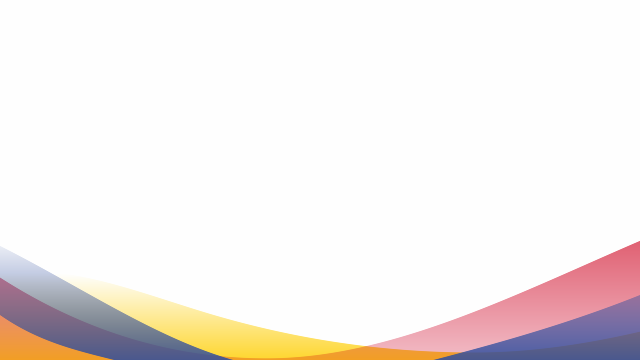
Write a Shadertoy shader that draws this background.

```glsl
#define PAPER vec3(0.998)
#define YELLOW vec3(1.0, 0.84, 0.18)
#define RED_HIGH vec3(0.88, 0.38, 0.45)
#define RED_LOW vec3(0.95, 0.74, 0.78)
#define BLUE vec3(0.19, 0.305, 0.62)
#define BLUE_ALPHA_HIGH 0.10
#define BLUE_ALPHA_LOW 0.87
#define YELLOW_TOP 0.241
#define RED_TOP 0.331
#define BLUE_TOP 0.317

// Hermite curve between two nodes (x, height, slope), straight beyond them
float curve(float x, vec3 a, vec3 b) {
    float width = b.x - a.x;
    float t = clamp((x - a.x) / width, 0.0, 1.0);
    float s = 1.0 - t;
    float height = mix(a.y, b.y, t * t * (3.0 - 2.0 * t))
                 + width * t * s * (a.z * s - b.z * t);
    return height + a.z * min(x - a.x, 0.0) + b.z * max(x - b.x, 0.0);
}

float redEdge(float x) {
    vec3 valley = vec3(0.4167, 0.0046, 0.0);
    return x < valley.x ? curve(x, vec3(0.0, 0.2292, -1.138), valley)
                        : curve(x, valley, vec3(1.0, 0.331, 0.764));
}

float yellowEdge(float x) {
    vec3 bend = vec3(0.3255, 0.1296, -0.533);
    vec3 valley = vec3(0.7422, 0.0208, 0.0);
    if (x < bend.x) return curve(x, vec3(0.0977, 0.2407, -0.249), bend);
    if (x < valley.x) return curve(x, bend, valley);
    return curve(x, valley, vec3(1.0, 0.0787, 0.409));
}

// Smooth coverage of the area under an edge
float below(float y, float edge) {
    float halfPixel = 0.6 / iResolution.y;
    return smoothstep(-halfPixel, halfPixel, edge - y);
}

void mainImage(out vec4 fragColor, in vec2 fragCoord) {
    vec2 p = fragCoord / iResolution.xy;
    vec3 color = PAPER;

    // Yellow wave, fading out upwards
    vec3 yellow = mix(YELLOW, vec3(1.0), clamp(p.y / YELLOW_TOP, 0.0, 1.0));
    color *= mix(vec3(1.0), yellow, below(p.y, yellowEdge(p.x)));

    // Red wave, tinting what lies beneath
    vec3 red = mix(RED_LOW, RED_HIGH, clamp(p.y / RED_TOP, 0.0, 1.0));
    color *= mix(vec3(1.0), red, below(p.y, redEdge(p.x)));

    // Blue ribbon on the left and blue rise on the right
    float ribbonTop = curve(p.x, vec3(0.0, 0.317, -0.889), vec3(0.3646, 0.0, -0.498));
    float ribbonBase = curve(p.x, vec3(0.0, 0.125, -1.244), vec3(0.1784, 0.0, -0.444));
    float rise = curve(p.x, vec3(0.6771, 0.0, 0.462), vec3(1.0, 0.1806, 0.711));
    float ribbon = below(p.y, ribbonTop) * (1.0 - below(p.y, ribbonBase));
    float blueCover = max(ribbon, below(p.y, rise));
    float blueAlpha = mix(BLUE_ALPHA_LOW, BLUE_ALPHA_HIGH, clamp(p.y / BLUE_TOP, 0.0, 1.0));
    color = mix(color, BLUE, blueAlpha * blueCover);

    fragColor = vec4(color, 1.0);
}
```
